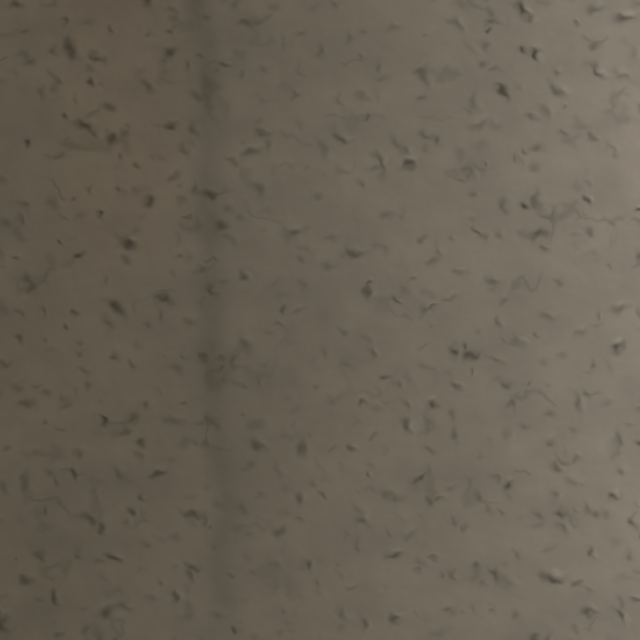
Reproduce this texture procedurally as a three.js fragment shader.

```glsl
varying vec2 vUv;

const vec3 SHADE_COLOR = vec3(0.358, 0.328, 0.279);
const vec3 LIGHT_COLOR = vec3(0.515, 0.482, 0.432);
const vec3 WARM_TINT = vec3(0.012, 0.000, -0.006);
const float LIGHT_CURVE = 1.65;
const float BAND_DEPTH = 0.15;
const float BAND_WIDTH = 0.024;
const float SPECK_DEPTH = 0.40;
const float FLECK_DEPTH = 0.20;
const float GLINT_GAIN = 0.15;
const float CREASE_DEPTH = 0.10;
const float MOTTLE_GAIN = 0.11;
const float RELIEF_GAIN = 0.07;
const float SPECK_SLANT = -0.5;

float hash(vec2 p) {
  vec3 q = fract(vec3(p.xyx) * 0.1031);
  q += dot(q, q.yzx + 33.33);
  return fract((q.x + q.y) * q.z);
}

float noise(vec2 p) {
  vec2 i = floor(p);
  vec2 f = fract(p);
  f = f * f * (3.0 - 2.0 * f);
  vec2 e = vec2(0.0, 1.0);
  return mix(mix(hash(i), hash(i + e.yx), f.x),
             mix(hash(i + e.xy), hash(i + e.yy), f.x), f.y);
}

float fbm(vec2 p) {
  float sum = 0.0;
  float gain = 0.5;
  for (int i = 0; i < 4; i++) {
    sum += gain * noise(p);
    p = mat2(0.8, 0.6, -0.6, 0.8) * p * 2.03 + 7.1;
    gain *= 0.5;
  }
  return sum / 0.9375;
}

// Scattered slanted pits: x is the dark pit, y the lit rim beside it
vec2 specks(vec2 uv, float cells, float share, float size) {
  vec2 p = uv * cells;
  vec2 home = floor(p);
  vec2 result = vec2(0.0);
  for (int j = -1; j <= 1; j++) {
    for (int i = -1; i <= 1; i++) {
      vec2 cell = home + vec2(float(i), float(j));
      vec2 seed = cell + cells * 3.7;
      vec2 center = cell + vec2(hash(seed + 11.0), hash(seed + 23.0));
      float present = step(hash(seed + 37.0), share);
      float angle = SPECK_SLANT + 1.8 * (hash(seed + 41.0) - 0.5);
      float scale = size * cells * mix(0.65, 1.3, hash(seed + 53.0));
      float strength = present * mix(0.35, 1.0, pow(hash(seed + 67.0), 1.5));
      float c = cos(angle);
      float s = sin(angle);
      vec2 d = mat2(c, -s, s, c) * (p - center) / scale;
      d.y += 0.25 * d.x * d.x * (hash(seed + 71.0) - 0.5);
      d.x /= mix(1.1, 2.4, hash(seed + 83.0));
      vec2 rim = d - vec2(0.5, 1.5);
      float glint = step(0.45, hash(seed + 97.0));
      result.x = max(result.x, strength * exp(-dot(d, d)));
      result.y = max(result.y, strength * glint * exp(-dot(rim, rim) * 1.6));
    }
  }
  return result;
}

// Short soft wisps along the zero lines of a smooth noise field
float creases(vec2 uv) {
  float field = noise(uv * vec2(17.0, 25.0) + 4.0) - 0.5;
  field += 0.35 * (noise(uv * 48.0) - 0.5);
  float line = exp(-pow(field / 0.075, 2.0));
  return line * smoothstep(0.55, 0.85, noise(uv * 27.0 + 31.0));
}

void main() {
  vec2 uv = vUv;

  // Light falling from the upper right
  float light = -0.02 + pow(uv.x, LIGHT_CURVE) * mix(0.88, 1.12, uv.y);
  light += 0.16 * (fbm(uv * 3.0) - 0.5);
  vec3 color = mix(SHADE_COLOR, LIGHT_COLOR, light);
  float warmth = smoothstep(0.4, 0.1, uv.x) * smoothstep(0.15, 0.6, uv.y);
  color += WARM_TINT * warmth * noise(uv * 4.0 + 9.0);

  // Soft upright shadow band with a ragged core
  float bandX = mix(0.355, 0.31, uv.y) + 0.016 * (noise(uv * vec2(3.0, 9.0)) - 0.5);
  float offset = (uv.x - bandX) / BAND_WIDTH;
  float band = exp(-offset * offset) * mix(0.4, 1.0, noise(uv * vec2(30.0, 14.0)));
  color *= 1.0 - BAND_DEPTH * band * mix(0.5, 1.0, uv.y);

  // Broad mottling and faint relief
  float mottle = fbm(uv * vec2(16.0, 20.0)) - 0.5;
  float relief = fbm(uv * 34.0) - fbm(uv * 34.0 + vec2(0.16, 0.2));
  color *= 1.0 + MOTTLE_GAIN * mottle + RELIEF_GAIN * relief;

  // Pits and wisps, sparser through the middle
  vec2 wobble = vec2(noise(uv * 90.0), noise(uv * 90.0 + 50.0)) - 0.5;
  vec2 warped = uv + 0.009 * wobble;
  float density = mix(0.65, 1.0, smoothstep(0.04, 0.26, abs(uv.x - 0.46)));
  density *= mix(0.8, 1.0, uv.y);
  vec2 pits = specks(warped, 18.0, 0.65, 0.0056);
  vec2 flecks = specks(warped + 0.37, 29.0, 0.5, 0.0050);
  color *= 1.0 - density * SPECK_DEPTH * pits.x;
  color *= 1.0 - density * FLECK_DEPTH * flecks.x;
  color *= 1.0 - density * CREASE_DEPTH * creases(warped);
  float glow = mix(0.4, 1.0, uv.x) * density;
  color *= 1.0 + GLINT_GAIN * glow * (pits.y + 0.5 * flecks.y);

  gl_FragColor = vec4(color, 1.0);
}
```
